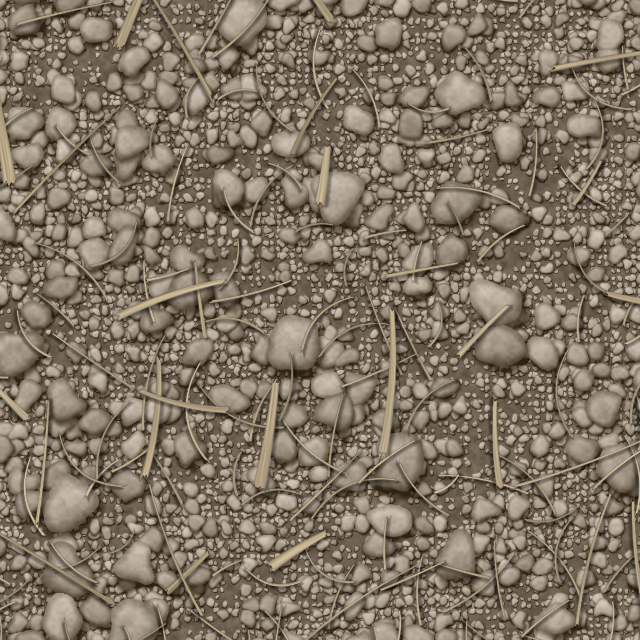
This texture is drawn by a three.js fragment shader. Its source:

```glsl
// Dry crumbly soil strewn with broken straw. Jittered grids of lumpy clods are
// stacked from fine to coarse, each shading itself and shadowing what lies below;
// coarser grids then scatter bent, streaked straws and thin fibres over the top.

varying vec2 vUv;

const vec3 SOIL_TINT = vec3(0.0, -0.05, -0.112);   // offset from tone to colour
const vec3 STRAW_PALE = vec3(0.79, 0.72, 0.59);
const vec3 STRAW_DULL = vec3(0.64, 0.57, 0.45);
const vec2 LIGHT = vec2(-0.35, 0.94);
const float GAP_TONE = 0.42;
const float CLOD_TONE = 0.685;
const float CLOD_VARIATION = 0.13;
const float CLOD_RELIEF = 0.10;
const float EDGE_DARKENING = 0.23;
const float SHADOW_DEPTH = 0.50;
const float GRAIN = 0.16;
const float SOFTNESS = 0.0013;
const float FINEST_COUNT = 92.0;                   // crumbs across the canvas
const float COUNT_STEP = 0.6;
const float FINEST_FILL = 0.95;
const float FILL_STEP = 0.71;

float hash(vec2 p) {
  return fract(sin(dot(p, vec2(127.1, 311.7))) * 43758.5453);
}

float noise(vec2 p) {
  vec2 i = floor(p), f = fract(p);
  f = f * f * (3.0 - 2.0 * f);
  return mix(mix(hash(i), hash(i + vec2(1.0, 0.0)), f.x),
             mix(hash(i + vec2(0.0, 1.0)), hash(i + 1.0), f.x), f.y);
}

// One layer of clods: "count" cells across, "fill" is the chance of a clod per cell
float addClods(float tone, vec2 uv, float count, float fill) {
  vec2 p = uv * count + count * 3.7;
  p += 0.26 * (vec2(noise(p * 2.3), noise(p * 2.3 + 41.0)) - 0.5);
  vec2 corner = floor(p - 0.5);
  float nearest = 9.0, shadow = 9.0, size = 1.0, shade = 0.0;
  vec2 local = vec2(0.0);
  for (int n = 0; n < 4; n++) {
    float row = floor(float(n) * 0.5);
    vec2 cell = corner + vec2(float(n) - 2.0 * row, row);
    float pick = hash(cell), pick2 = hash(cell + 17.1);
    vec2 place = cell / count;
    float patchiness = 1.0 + 0.4 * sin(place.x * 13.0 + 3.0 * sin(place.y * 9.0));
    if (fract(pick * 91.7) > fill * patchiness) continue;
    float radius = mix(0.29, 0.51, fract(pick2 * 37.3));
    float phase = 6.283 * fract(pick * 57.9);
    vec2 q = p - cell - 0.3 - 0.4 * vec2(pick, pick2);
    float reach = length(q) + 0.0001;
    float c = dot(q, vec2(cos(phase), sin(phase))) / reach;
    float outline = radius * (1.0 + 0.12 * (2.0 * c * c - 1.0) + 0.07 * c * (4.0 * c * c - 3.0));
    float k = reach / outline;
    shadow = min(shadow, length(q + LIGHT * 0.2 * radius) / outline);
    if (k < nearest) {
      nearest = k;
      size = radius;
      local = q / radius;
      shade = fract(pick2 * 83.1) - 0.5;
    }
  }
  tone *= mix(1.0 - SHADOW_DEPTH, 1.0, smoothstep(0.85, 1.3, shadow));
  float body = CLOD_TONE + CLOD_VARIATION * shade + CLOD_RELIEF * dot(local, LIGHT)
    - EDGE_DARKENING * smoothstep(0.55, 1.05, nearest);
  float blur = SOFTNESS * count / size;
  return mix(tone, body, 1.0 - smoothstep(1.0 - blur, 1.0 + blur, nearest));
}

// One layer of bent stalks with ragged ends, lengthwise streaks and soft shadows
vec3 addStalks(vec3 color, vec2 uv, float count, float maxWidth, float bend, float seed) {
  vec2 p = uv * count + seed * vec2(5.37, 3.71);
  vec2 corner = floor(p - 0.5);
  for (int n = 0; n < 4; n++) {
    float row = floor(float(n) * 0.5);
    vec2 cell = corner + vec2(float(n) - 2.0 * row, row);
    float pick = hash(cell + seed), pick2 = hash(cell + seed + 29.3);
    float height = (cell.y - seed * 3.71) / count;
    if (fract(pick * 71.3) > mix(0.98, 0.4, height)) continue;
    float angle = 0.15 + 1.6 * fract(pick2 * 43.7) + 1.3 * step(0.68, fract(pick * 33.1));
    vec2 axis = vec2(cos(angle), sin(angle));
    vec2 d = (p - cell - 0.2 - 0.6 * vec2(pick, pick2)) / count;
    float thick = fract(pick * 19.7);
    float halfLength = mix(0.2, 0.66, fract(pick2 * 61.9)) / count;
    float halfWidth = mix(0.0015, maxWidth, thick * thick);
    float along = dot(d, axis);
    float across = dot(d, vec2(-axis.y, axis.x));
    across += bend * (pick - 0.5) * (along * along / halfLength - 0.3 * halfLength);
    float width = halfWidth * clamp(1.0 - 0.3 * along / halfLength, 0.6, 1.3);
    float streak = noise(vec2(along * 14.0, across * 420.0) + 90.0 * pick);
    float ends = abs(along) - halfLength * (1.0 - 0.12 * streak);
    float dist = max(abs(across) - width, ends);
    float under = max(abs(across + 0.003 * sign(axis.x)) - width, ends);
    color *= mix(0.62, 1.0, smoothstep(-0.001, 0.006, under));
    vec3 stalk = mix(STRAW_PALE, STRAW_DULL, 0.85 * fract(pick2 * 27.1));
    stalk *= 0.84 + 0.26 * streak;
    stalk *= 1.0 - 0.18 * smoothstep(0.5, 1.0, abs(across) / width);
    color = mix(color, stalk, 1.0 - smoothstep(-SOFTNESS, SOFTNESS, dist));
  }
  return color;
}

void main() {
  // Soil, from crumbs to large clods
  float tone = GAP_TONE, count = FINEST_COUNT, fill = FINEST_FILL;
  for (int layer = 0; layer < 5; layer++) {
    tone = addClods(tone, vUv, count, fill);
    count *= COUNT_STEP;
    fill *= FILL_STEP;
  }
  float roughness = 0.55 * noise(vUv * 70.0) + 0.45 * noise(vUv * 190.0);
  tone += GRAIN * (roughness - 0.5);
  vec3 color = vec3(clamp(tone, 0.18, 0.82)) + SOIL_TINT;

  // Two layers of thin fibres, then two of broader straws
  for (int layer = 0; layer < 4; layer++) {
    float broad = step(1.5, float(layer));
    color = addStalks(color, vUv, mix(8.0, 4.6, broad), mix(0.0019, 0.0085, broad),
      mix(0.8, 0.2, broad), float(layer) + 1.0);
  }
  gl_FragColor = vec4(color, 1.0);
}
```
